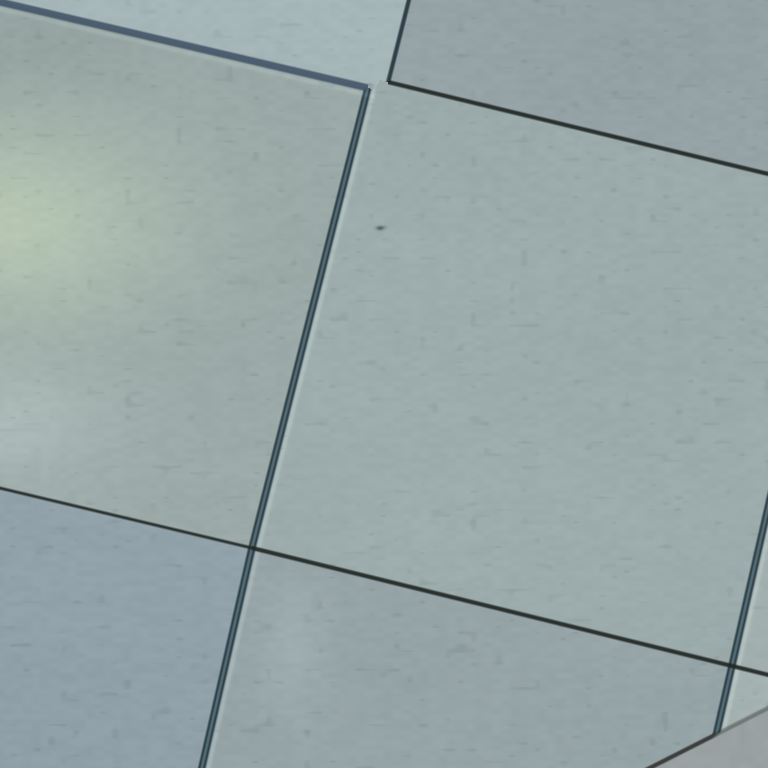
Reproduce this texture procedurally as a three.js fragment shader.

```glsl
// Tilted grid of pale grey-green metal panels with dark, slightly slipped joints.
#define GRID_ORIGIN vec2(0.328, 0.2865)
#define ACROSS vec2(0.625, -0.1536)
#define UPWARD vec2(0.151, 0.599)
#define COLUMN_SLIP 0.037
#define ROW_SLIP 0.022
#define WIDE_JOINT 0.0047
#define THIN_JOINT 0.0027
#define EDGE_SOFT 0.0018
#define GRAIN 0.022
#define CLOUDS 0.028

varying vec2 vUv;

float hash(vec2 p) {
  return fract(sin(dot(p, vec2(127.1, 311.7))) * 43758.5453);
}

float noise(vec2 p) {
  vec2 i = floor(p), f = fract(p);
  f = f * f * (3.0 - 2.0 * f);
  return mix(mix(hash(i), hash(i + vec2(1.0, 0.0)), f.x),
             mix(hash(i + vec2(0.0, 1.0)), hash(i + vec2(1.0, 1.0)), f.x), f.y);
}

float fbm(vec2 p) {
  float sum = 0.0, gain = 0.5;
  for (int i = 0; i < 4; i++) {
    sum += gain * noise(p);
    p = p * 2.03 + 7.1;
    gain *= 0.5;
  }
  return sum;
}

// Soft round patch of light
float blob(vec2 p, vec2 center, vec2 size) {
  vec2 d = (p - center) / size;
  return exp(-dot(d, d));
}

// Coverage of a line of the given half width
float stroke(float d, float halfWidth) {
  return 1.0 - smoothstep(halfWidth - EDGE_SOFT, halfWidth + EDGE_SOFT, abs(d));
}

// Each panel reflects a slightly different part of the sky
vec3 panelTint(vec2 id) {
  if (id.x > 0.5) return vec3(0.64, 0.69, 0.69);
  bool left = id.x < -0.5;
  if (id.y > 0.5) return left ? vec3(0.645, 0.71, 0.72) : vec3(0.58, 0.633, 0.65);
  if (id.y < -0.5) return left ? vec3(0.565, 0.63, 0.665) : vec3(0.585, 0.642, 0.653);
  return left ? vec3(0.61, 0.668, 0.66) : vec3(0.612, 0.67, 0.67);
}

void main() {
  // Skewed panel coordinates
  vec2 q = vUv - GRID_ORIGIN;
  float area = ACROSS.x * UPWARD.y - ACROSS.y * UPWARD.x;
  vec2 st = vec2(q.x * UPWARD.y - q.y * UPWARD.x,
                 q.y * ACROSS.x - q.x * ACROSS.y) / area;

  // Slips and slight bends between neighbouring panels
  float topRow = step(1.0 + 0.5 * ROW_SLIP, st.y);
  float rightSide = step(0.5 * COLUMN_SLIP, st.x);
  float upperJoint = step(0.5, st.y);
  vec2 g = st;
  g.x += 0.022 * mix(min(st.y, 0.0), st.y, step(0.5, st.x)) * (1.0 - topRow);
  g.x -= COLUMN_SLIP * topRow;
  g.y -= upperJoint * mix(0.012 * st.x, ROW_SLIP + 0.004 * st.x, rightSide);
  g.y -= (1.0 - upperJoint) * 0.008 * min(st.x, 0.0);

  vec2 id = floor(g);
  vec2 d = (fract(g + 0.5) - 0.5) * area / vec2(length(UPWARD), length(ACROSS));

  // Panel faces with clouded reflections
  vec3 color = panelTint(id);
  float leftPanel = step(id.x, -0.5) * step(abs(id.y), 0.5);
  float glow = blob(vUv, vec2(-0.02, 0.71), vec2(0.22, 0.13));
  color += leftPanel * glow * vec3(0.10, 0.105, 0.035);
  color += leftPanel * blob(vUv, vec2(0.0, 0.45), vec2(0.14, 0.07)) * 0.06;
  color -= leftPanel * blob(vUv, vec2(0.04, 0.94), vec2(0.2, 0.08)) * 0.03;
  color += step(id.y, -0.5) * blob(vUv, vec2(0.38, 0.16), vec2(0.05, 0.08)) * 0.04;
  color += CLOUDS * (fbm(vUv * vec2(3.5, 6.0) + id * 5.3) - 0.47);

  // Fine grain, faint streaked flecks and one dirt speck
  color += GRAIN * (noise(vUv * vec2(85.0, 150.0)) - 0.5);
  float fleck = noise(vUv * vec2(60.0, 125.0) + 31.0);
  color -= 0.035 * smoothstep(0.8, 1.0, fleck);
  color -= 0.3 * blob(vUv, vec2(0.495, 0.703), vec2(0.005, 0.0028));

  // Upright joints: teal core, dark rims and a lit right edge
  float gapY = step(1.0, st.y) * step(st.y, 1.0 + ROW_SLIP);
  float upright = (1.0 - gapY) * stroke(d.x, mix(WIDE_JOINT, THIN_JOINT, topRow));
  float lit = exp(-pow((d.x - 0.0085) / 0.003, 2.0)) * (1.0 - topRow);
  vec3 teal = mix(vec3(0.29, 0.40, 0.44), vec3(0.15, 0.21, 0.24),
                  max(topRow, smoothstep(0.0005, 0.003, abs(d.x))));
  color += 0.065 * lit;
  color = mix(color, teal, 0.92 * upright);

  // Cross joints: thin and dark, wider and bluer at the upper left
  float blueJoint = upperJoint * (1.0 - rightSide);
  float gapX = upperJoint * step(0.0, st.x) * step(st.x, COLUMN_SLIP);
  float crossWidth = mix(THIN_JOINT - 0.0008 * step(st.x, 0.0), WIDE_JOINT, blueJoint);
  float crossing = (1.0 - gapX) * stroke(d.y, crossWidth);
  vec3 crossColor = mix(vec3(0.13, 0.15, 0.14), vec3(0.27, 0.34, 0.41), blueJoint);
  color += 0.04 * blueJoint * exp(-pow((d.y + 0.009) / 0.003, 2.0));
  color = mix(color, crossColor, 0.92 * crossing);

  // Diagonal plate cutting the lower right corner
  float cut = (vUv.y - 0.507 * (vUv.x - 0.846)) / 1.121;
  vec3 plate = vec3(0.60, 0.63, 0.635) + GRAIN * (noise(vUv * 90.0) - 0.5);
  color = mix(plate, color, smoothstep(-EDGE_SOFT, EDGE_SOFT, cut));
  float cutStrength = mix(0.9, 0.4, smoothstep(0.925, 0.94, vUv.x));
  color = mix(color, vec3(0.19, 0.20, 0.19), cutStrength * stroke(cut, THIN_JOINT));

  gl_FragColor = vec4(color, 1.0);
}
```
